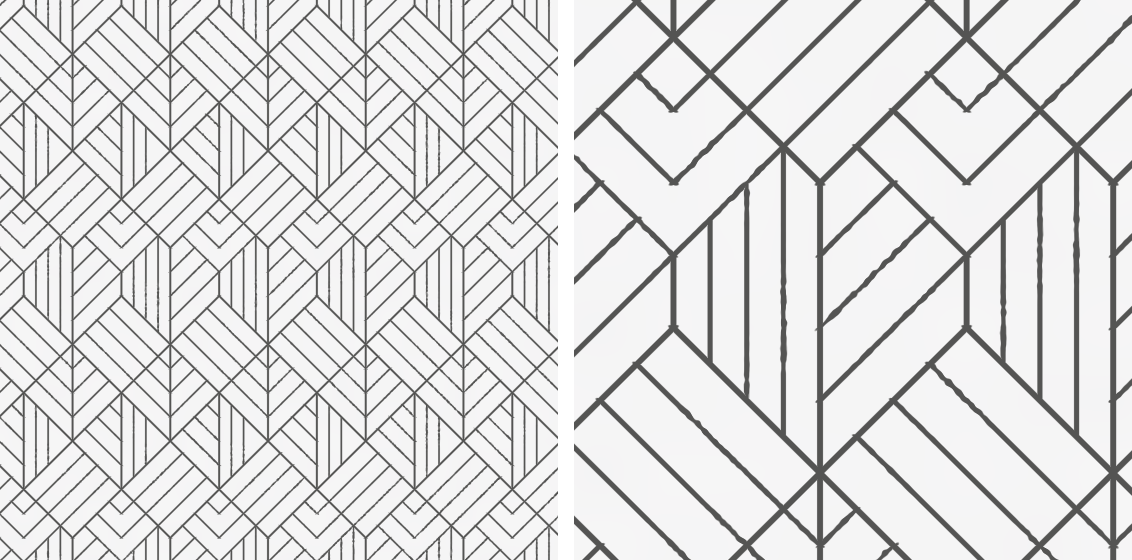
Left: the whole. Right: its middle third, enlarged.
Give the GLSL for this pattern, as a WebGL 2 fragment shader.

```glsl
#version 300 es
precision highp float;
// Draws a fine-line lattice of striped diamonds, chevrons and hatched triangles.

uniform vec2 u_resolution;
out vec4 outColor;

const vec3 PAPER = vec3(0.962, 0.961, 0.963);
const vec3 INK = vec3(0.33, 0.33, 0.325);
const vec2 CELL = vec2(8.0, 24.0);            // one repeat, in grid units
const vec2 CELL_SIZE = vec2(0.1745, 0.5182);  // one repeat, in canvas heights
const vec2 ORIGIN = vec2(0.1296, 0.0967);     // grid origin from the top left
const float FRAME_HALF = 0.081;
const float STRIPE_HALF = 0.070;

float hash(vec2 p) {
    vec3 q = fract(vec3(p.xyx) * 0.1031);
    q += dot(q, q.yzx + 33.33);
    return fract((q.x + q.y) * q.z);
}

float noise(vec2 p) {
    vec2 i = floor(p);
    vec2 f = fract(p);
    f = f * f * (3.0 - 2.0 * f);
    float low = mix(hash(i), hash(i + vec2(1.0, 0.0)), f.x);
    float high = mix(hash(i + vec2(0.0, 1.0)), hash(i + 1.0), f.x);
    return mix(low, high, f.y);
}

float wrap(float value, float period) {
    return value - period * round(value / period);
}

// Distance to a repeated stroke: slope is dx/dy, drop is its height downward.
float stroke(vec2 p, vec2 top, float slope, float drop) {
    float middle = 0.5 * drop;
    float dy = wrap(p.y - top.y - middle, CELL.y);
    float dx = wrap(p.x - top.x - slope * (middle + dy), CELL.x);
    float past = max(abs(dy) - middle, 0.0);
    return length(vec2(dx * inversesqrt(1.0 + slope * slope), past));
}

// Outlines shared by the large shapes.
float frameDistance(vec2 p) {
    float d = stroke(p, vec2(-4.0, -4.0), 1.0, 20.0);
    d = min(d, stroke(p, vec2(12.0, -4.0), -1.0, 20.0));
    d = min(d, stroke(p, vec2(0.0, 16.0), 0.0, 16.0));
    d = min(d, stroke(p, vec2(4.0, 4.0), 0.0, 8.0));
    return min(d, stroke(p, vec2(4.0, 18.0), 0.0, 2.0));
}

// Stripes, three to each shape.
float stripeDistance(vec2 p) {
    float d = 100.0;
    for (int i = 1; i <= 3; i++) {
        float k = float(i);
        // Upper diamond, running on into the chevrons below it
        d = min(d, stroke(p, vec2(-4.0 - k, k - 4.0), 1.0, 4.0 + k));
        d = min(d, stroke(p, vec2(k, k), -1.0, k));
        // Lower diamond, running on into the nested corners
        d = min(d, stroke(p, vec2(k, 8.0 + k), -1.0, 4.0 + k));
        d = min(d, stroke(p, vec2(-4.0 - k, 12.0 + k), 1.0, k));
        // Hatched triangle and hatched panel
        d = min(d, stroke(p, vec2(4.0 - k, 4.0 + k), 1.0, k));
        d = min(d, stroke(p, vec2(k + 1.0, 15.0 + k), -1.0, k + 1.0));
        // Upright bars of the panel and of the triangle
        d = min(d, stroke(p, vec2(k - 4.0, 18.0 - k), 0.0, 2.0 + 2.0 * k));
        if (i < 3) d = min(d, stroke(p, vec2(4.0 + k, 4.0 + k), 0.0, 8.0 - 2.0 * k));
    }
    return d;
}

void main() {
    vec2 canvas = gl_FragCoord.xy / u_resolution.y;
    vec2 p = (vec2(canvas.x, 1.0 - canvas.y) - ORIGIN) * CELL / CELL_SIZE;
    float pixel = CELL.x / (CELL_SIZE.x * u_resolution.y);

    // Slightly ragged stripe edges, in patches
    float patchy = smoothstep(0.35, 0.75, noise(p * 0.45 + 70.0));
    float ragged = (noise(p * 7.0 + 200.0) - 0.5) * 0.07 * patchy;

    float d = min(frameDistance(p) - FRAME_HALF,
                  stripeDistance(p) - STRIPE_HALF + ragged);
    float ink = 1.0 - smoothstep(-0.75 * pixel, 0.75 * pixel, d);

    // Faint unevenness of the paper
    vec3 paper = PAPER + (noise(p * 0.5 + 300.0) - 0.5) * 0.008;
    outColor = vec4(mix(paper, INK, ink), 1.0);
}
```
